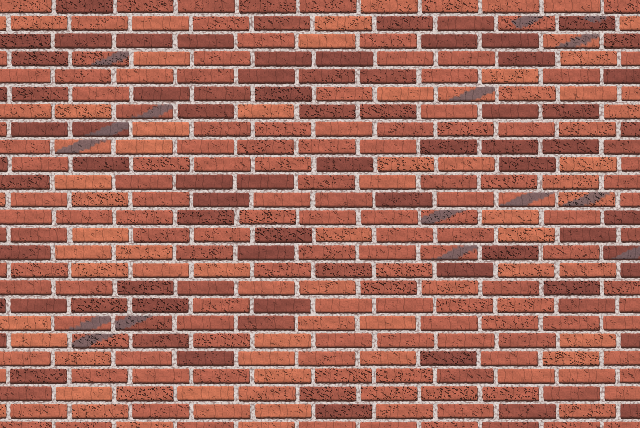
A WebGL 1 fragment shader for this texture:

```glsl
precision highp float;
// Weathered red brick wall in running bond, with pale mortar and shadowed joints.
uniform vec2 u_resolution;

float hash(vec2 p) {
  return fract(sin(dot(p, vec2(127.1, 311.7))) * 43758.5);
}

// Distance to the nearest scattered point, one point per unit cell.
float cellular(vec2 p) {
  vec2 cell = floor(p);
  float nearest = 2.0;
  for (int j = -1; j <= 1; j++) {
    for (int i = -1; i <= 1; i++) {
      vec2 c = cell + vec2(float(i), float(j));
      vec2 point = c + vec2(hash(c), hash(c + 37.3));
      nearest = min(nearest, distance(p, point));
    }
  }
  return nearest;
}

float layeredSines(vec2 p) {
  return (sin(p.x * 2.1 + 1.7 * sin(p.y * 1.3)) + sin(p.y * 2.9 + p.x * 1.1)
        + sin(p.x * 5.3 - p.y * 3.7)) / 3.0;
}

float roundedBox(vec2 p, vec2 halfSize, float radius) {
  vec2 q = abs(p) - halfSize + radius;
  return length(max(q, 0.0)) + min(max(q.x, q.y), 0.0) - radius;
}

// Fired clay: tone per brick, burnt patches, scratches and pits.
vec3 clay(vec2 p, vec2 wall, vec2 id, vec2 uv) {
  float tone = hash(id + 5.1) + 0.12 * layeredSines(uv * 5.0) + 0.12 * (0.5 - uv.x);
  vec3 color = mix(vec3(0.53, 0.29, 0.25), vec3(0.70, 0.385, 0.31), smoothstep(0.05, 0.5, tone));
  color = mix(color, vec3(0.79, 0.455, 0.34), smoothstep(0.55, 1.05, tone));
  color *= 1.0 + 0.07 * layeredSines(wall * vec2(1.3, 3.0));

  // Slanted grey scorch, most frequent at the upper right.
  float scorched = step(0.95 - 0.25 * smoothstep(0.7, 1.0, uv.x) * smoothstep(0.82, 1.0, uv.y), hash(id + 19.7));
  float slant = p.x + 2.2 * p.y + 2.0 * (hash(id + 8.4) - 0.5) + 0.3 * layeredSines(wall * 3.0);
  color = mix(color, vec3(0.45, 0.38, 0.39), 0.85 * scorched * smoothstep(0.9, 0.5, abs(slant)));

  // Fine vertical drag marks.
  float x = wall.x + 0.03 * sin(wall.y * 9.0);
  float drag = sin(x * 17.0 + id.y * 2.3) + sin(x * 29.0 + id.y * 4.1);
  color *= 1.0 - 0.16 * smoothstep(1.2, 1.9, drag);

  // Dark pits gather on the rougher bricks.
  float roughness = hash(id + 61.3);
  vec2 warped = wall * vec2(4.0, 7.0) + 0.5 * layeredSines(wall * 6.0);
  float pits = smoothstep(0.34, 0.12, cellular(warped));
  pits *= smoothstep(-0.2, 0.4, layeredSines(wall * 2.3 + id.y) + roughness - 0.5);
  color *= 1.0 - (0.25 + 0.4 * roughness) * pits;

  // Lit upper arris and dim lower one.
  color *= 1.0 + 0.1 * smoothstep(-0.25, -0.38, p.y) - 0.3 * smoothstep(0.27, 0.4, p.y);
  return color * (0.95 + 0.1 * hash(floor(wall * 14.0)));
}

void main() {
  vec2 uv = gl_FragCoord.xy / u_resolution;
  float pixel = 24.27 / u_resolution.y;

  // Courses count downward; alternate ones slide about a quarter brick.
  vec2 grid = vec2(uv.x * 10.5 - 0.14, (1.0 - uv.y) * 24.27 + 0.2);
  float course = floor(grid.y);
  grid.x += 0.27 * (1.0 - mod(course, 2.0)) + 0.025 * (hash(vec2(course, 3.0)) - 0.5);
  vec2 id = vec2(floor(grid.x), course);

  // Lengths below are in course heights.
  vec2 wall = grid * vec2(3.47, 1.0);
  vec2 p = (fract(grid) - 0.5) * vec2(3.47, 1.0);
  p += (vec2(hash(id + 2.7), hash(id + 9.2)) - 0.5) * vec2(0.07, 0.035);
  vec2 halfSize = vec2(1.62, 0.395) - vec2(0.03, 0.02) * hash(id + 14.6);
  float wobble = 0.018 * layeredSines(wall * 5.0);
  float brick = roundedBox(p, halfSize, 0.07) + wobble;

  // Sandy mortar, shaded beneath each brick.
  float sand = cellular(wall * 7.0);
  vec3 color = mix(vec3(0.89, 0.84, 0.82), vec3(0.66, 0.56, 0.54), smoothstep(0.3, 0.85, sand));
  color *= 0.95 + 0.08 * layeredSines(wall * 4.0);
  float shadow = roundedBox(p - vec2(0.02, 0.075), halfSize, 0.07) + wobble;
  color = mix(color, vec3(0.22, 0.12, 0.10), 0.92 * smoothstep(0.5, -0.5, shadow / pixel));

  float cover = smoothstep(0.6, -0.6, brick / pixel);
  gl_FragColor = vec4(mix(color, clay(p, wall, id, uv), cover), 1.0);
}
```
